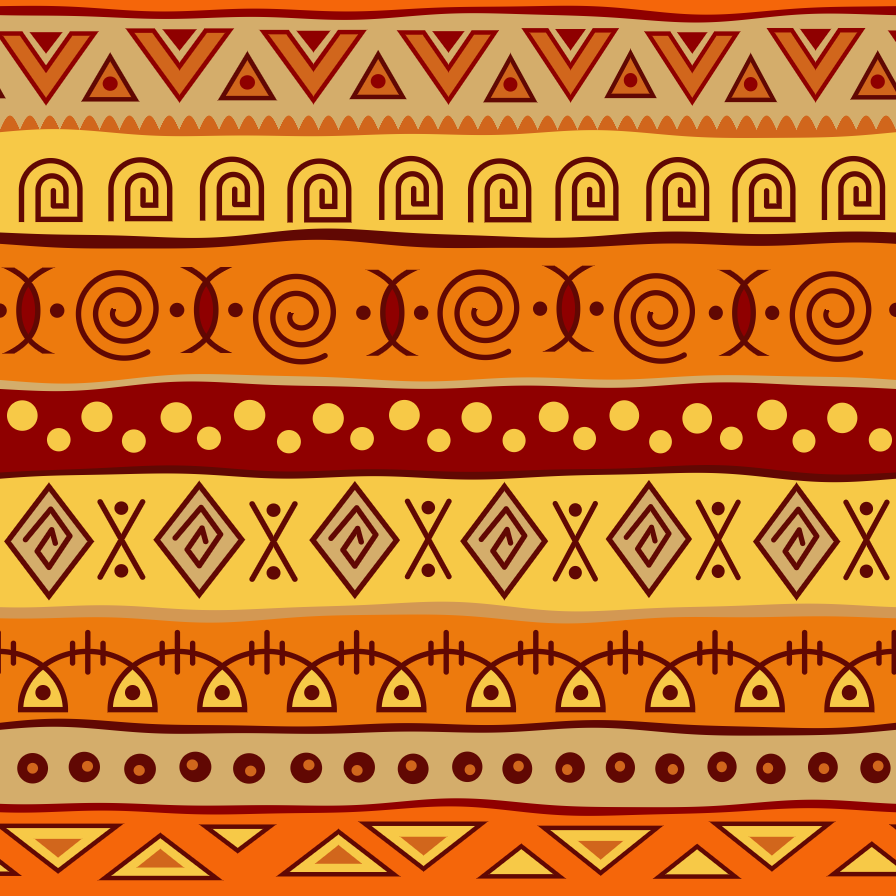
Reproduce this pattern procedurally as a WebGL 2 fragment shader.

```glsl
#version 300 es
precision highp float;

uniform vec2 u_resolution;
out vec4 fragColor;

const float PI = 3.14159265;
const vec3 FLAME = vec3(0.96, 0.40, 0.04);
const vec3 ORANGE = vec3(0.93, 0.48, 0.05);
const vec3 GOLD = vec3(0.97, 0.79, 0.28);
const vec3 TAN = vec3(0.83, 0.68, 0.42);
const vec3 RUST = vec3(0.82, 0.40, 0.11);
const vec3 CRIMSON = vec3(0.56, 0.0, 0.0);
const vec3 MAROON = vec3(0.38, 0.03, 0.01);

// Position is in percent of the canvas
vec2 pos;
float pixel;
vec3 color = FLAME;

void paint(float d, vec3 c) { color = mix(color, c, clamp(0.5 - d / pixel, 0.0, 1.0)); }

void ink(float d) { paint(d - 0.3, MAROON); }

// Fills everything below a wavy edge
void band(float top, float phase, vec3 c) {
  float a = pos.x * PI / 50.0;
  float wave = 0.3 * sin(2.0 * a + phase) + 0.22 * sin(3.0 * a + 2.3 * phase) + 0.12 * sin(5.0 * a - phase);
  paint(pos.y - top - wave, c);
}

// Local position and index of the nearest repeat, with uneven spacing
vec3 cell(vec2 first, float period, float drift, float wobble) {
  float s = sin(PI * pos.x / 100.0);
  float x = pos.x - first.x - drift * s * s;
  float id = floor(x / period + 0.5);
  vec2 jitter = wobble * sin(id * vec2(2.4, 3.7) + first.yx);
  return vec3(vec2(x - id * period, pos.y - first.y) - jitter, id);
}

float segment(vec2 p, vec2 a, vec2 b) {
  vec2 ab = b - a;
  return length(p - a - ab * clamp(dot(p - a, ab) / dot(ab, ab), 0.0, 1.0));
}

// Tip at the origin, widening upwards
float triangle(vec2 p, float halfWidth, float height) {
  return max(dot(vec2(abs(p.x), p.y), normalize(vec2(height, -halfWidth))), p.y - height);
}

float ellipse(vec2 p, vec2 radii) {
  float k = length(p / radii);
  return k * (k - 1.0) / max(length(p / (radii * radii)), 0.001);
}

float spiral(vec2 p, float pitch, float start, float end) {
  float turn = atan(p.y, p.x) / (2.0 * PI);
  float n = clamp(round(length(p) / pitch - turn), ceil(start - turn), floor(end - turn));
  float d = abs(length(p) - pitch * (turn + n));
  float tip = 2.0 * PI * end;
  return min(d, length(p - pitch * end * vec2(cos(tip), sin(tip))));
}

float arch(vec2 p, float radius, float foot) {
  return max(abs(length(vec2(p.x, max(p.y, 0.0))) - radius), foot - p.y);
}

void chevrons() {
  vec3 c = cell(vec2(5.0, 88.4), 100.0 / 7.0, 2.0, 0.2);
  float v = max(triangle(c.xy, 5.7, 8.3), -triangle(c.xy - vec2(0.0, 4.5), 5.7, 8.3));
  paint(v, CRIMSON);
  paint(v + 0.5, RUST);
  paint(triangle(c.xy - vec2(0.0, 5.8), 1.8, 2.4), CRIMSON);
  c = cell(vec2(12.0, 94.3), 100.0 / 7.0, 2.0, 0.25);
  float t = triangle(vec2(c.x, -c.y), 3.1, 5.5);
  paint(t, MAROON);
  paint(t + 0.5, RUST);
  paint(length(c.xy + vec2(0.0, 3.5)) - 0.8, CRIMSON);
}

void arches() {
  vec2 q = cell(vec2(5.7, 78.9), 9.95, 0.3, 0.15).xy;
  vec2 inner = q - vec2(0.15, 0.0);
  float d = min(arch(q, 3.25, -3.3), arch(inner, 1.55, inner.x > 0.0 ? -1.8 : -3.3));
  d = min(d, segment(q, vec2(3.25, -3.3), vec2(-1.4, -3.3)));
  d = min(d, segment(q, vec2(1.7, -1.8), vec2(0.3, -1.8)));
  ink(min(d, segment(q, vec2(0.3, -1.8), vec2(0.3, -0.1))));
}

void spiralsAndFish() {
  ink(spiral(cell(vec2(13.3, 65.1), 20.0, 0.4, 0.25).xy, 1.9, 0.45, 2.84));
  vec2 q = abs(cell(vec2(3.0, 65.3), 20.0, 0.6, 0.25).xy);
  float y2 = q.y * q.y;
  float w = 1.05 - 0.08 * y2 - 0.0027 * y2 * y2;
  float slope = q.y * (0.16 + 0.0108 * y2);
  paint(q.x - w, CRIMSON);
  ink(max(abs(q.x - abs(w)) / sqrt(1.0 + slope * slope), q.y - 4.5));
  paint(length(q - vec2(3.2, 0.0)) - 0.8, MAROON);
}

void diamonds() {
  vec2 q = cell(vec2(5.3, 39.7), 100.0 / 6.0, 1.0, 0.15).xy;
  float d = dot(abs(q), normalize(vec2(6.1, 4.6))) - 3.67;
  paint(d, TAN);
  d = abs(d);
  vec2 coil[7] = vec2[7](vec2(-2.6, 0.2), vec2(0.2, 3.6), vec2(2.3, 0.6), vec2(0.0, -2.9),
                         vec2(-1.3, -1.1), vec2(0.3, 1.3), vec2(0.7, -0.2));
  for (int i = 0; i < 6; i++) d = min(d, segment(q, coil[i], coil[i + 1]));
  ink(d);
  q = abs(cell(vec2(13.2, 39.7), 100.0 / 6.0, 1.2, 0.15).xy);
  ink(segment(q, vec2(0.0), vec2(2.3, 4.2)));
  paint(length(q - vec2(0.0, 3.5)) - 0.75, MAROON);
}

// Overlapping arcs enclose an eyed triangle and carry tick marks
void arcs() {
  vec2 q = cell(vec2(4.8, 20.8), 10.0, 0.0, 0.0).xy;
  float a = ellipse(q - vec2(5.0, 0.0), vec2(7.5, 6.5));
  float b = ellipse(q + vec2(5.0, 0.0), vec2(7.5, 6.5));
  paint(max(max(a, b), -q.y), GOLD);
  float d = max(min(abs(a), abs(b)), -q.y);
  d = min(d, segment(q, vec2(-2.5, 0.0), vec2(2.5, 0.0)));
  vec2 side = vec2(5.0 - abs(q.x), q.y);
  d = min(d, segment(side, vec2(0.0, 4.2), vec2(0.0, 8.6)));
  ink(min(d, segment(side, vec2(1.7, 5.2), vec2(1.7, 7.4))));
  paint(length(q - vec2(0.0, 1.9)) - 0.85, MAROON);
}

void wedge(vec2 p, float size) {
  float t = triangle(p, 7.2 * size, 5.6 * size);
  paint(t, MAROON);
  paint(t + 0.5, GOLD);
  if (size > 0.9) paint(triangle(p - vec2(0.0, 1.8), 2.6, 2.1), RUST);
}

void main() {
  pos = 100.0 * gl_FragCoord.xy / u_resolution;
  pixel = 100.0 / min(u_resolution.x, u_resolution.y);

  // Ground bands and dividers
  band(99.0, 1.0, CRIMSON);
  band(98.1, 1.3, TAN);
  paint(pos.y - 85.5 - 1.6 * abs(sin(PI * pos.x * 0.45)), RUST);
  band(85.0, 0.4, GOLD);
  band(73.9, 3.0, MAROON);
  band(72.6, 3.3, ORANGE);
  band(57.8, 4.2, TAN);
  band(56.9, 4.4, CRIMSON);
  band(47.6, 5.1, MAROON);
  band(46.8, 5.3, GOLD);
  band(32.3, 2.2, mix(TAN, RUST, 0.3));
  band(31.0, 2.5, ORANGE);
  band(19.2, 0.2, MAROON);
  band(18.3, 0.4, TAN);
  band(10.3, 1.8, CRIMSON);
  band(9.4, 2.0, FLAME);

  chevrons();
  arches();
  spiralsAndFish();

  // Staggered gold dots
  paint(length(cell(vec2(2.5, 53.5), 100.0 / 12.0, 0.9, 0.2).xy) - 1.7, GOLD);
  paint(length(cell(vec2(6.4, 50.9), 100.0 / 12.0, 0.9, 0.2).xy) - 1.3, GOLD);

  diamonds();
  arcs();

  // Beads with small highlights
  vec3 bead = cell(vec2(3.5, 14.3), 100.0 / 17.0, 1.5, 0.12);
  paint(length(bead.xy) - 1.7, MAROON);
  paint(length(bead.xy - 0.35 * sin(bead.z * vec2(1.7, 2.9))) - 0.6, RUST);

  // Interlocked triangles of two sizes
  vec3 c = cell(vec2(6.2, 8.1), 20.0, 1.0, 0.25);
  float size = mod(c.z, 5.0) == 1.0 ? 0.58 : 1.0;
  wedge(c.xy + vec2(0.0, 5.6 * size), size);
  c = cell(vec2(17.5, 2.0), 20.0, 0.6, 0.25);
  size = mod(c.z, 5.0) < 1.5 ? 0.95 : 0.7;
  wedge(vec2(c.x, 5.6 * size - c.y), size);

  fragColor = vec4(color, 1.0);
}
```
